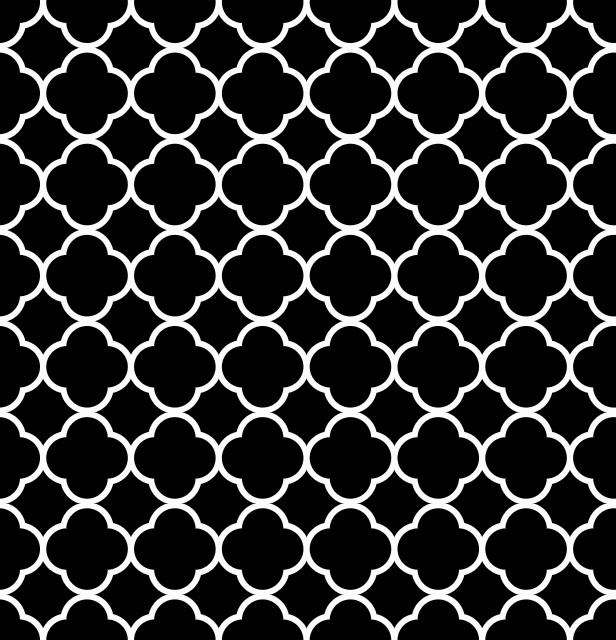
A Shadertoy shader for this pattern:

```glsl
// Quatrefoil lattice: white four-lobed outlines, touching in rows and columns, on black.

// Lengths are fractions of the canvas height.
const vec2  CELL_SIZE   = vec2(0.1372, 0.1424);   // 7 repeats across, 7 down
const vec2  ORIGIN      = vec2(-0.0012, -0.0003); // centre of the lower left motif
const float LOBE_OFFSET = 0.0313;                 // motif centre to lobe centre
const float LOBE_RADIUS = 0.0324;                 // inner edge of the outline
const float LINE_WIDTH  = 0.0094;
const vec3  GROUND      = vec3(0.0);
const vec3  LINE_COLOUR = vec3(0.99);

// Distance to the nearest of the four lobe circles, negative inside.
float quatrefoil(vec2 p) {
    p = abs(p);
    vec2 lobe = vec2(LOBE_OFFSET, 0.0);
    return min(length(p - lobe.xy), length(p - lobe.yx)) - LOBE_RADIUS;
}

void mainImage(out vec4 fragColor, in vec2 fragCoord) {
    float pixel = 1.0 / iResolution.y;
    vec2 p = fragCoord * pixel - ORIGIN;

    // Fold into one motif; neighbouring outlines merge at the cell edges.
    vec2 local = p - CELL_SIZE * floor(p / CELL_SIZE + 0.5);

    // Band outside the lobes, smoothed over one pixel.
    float halfWidth = 0.5 * LINE_WIDTH;
    float band = abs(quatrefoil(local) - halfWidth) - halfWidth;
    float ink = clamp(0.5 - band / pixel, 0.0, 1.0);

    fragColor = vec4(mix(GROUND, LINE_COLOUR, ink), 1.0);
}
```
